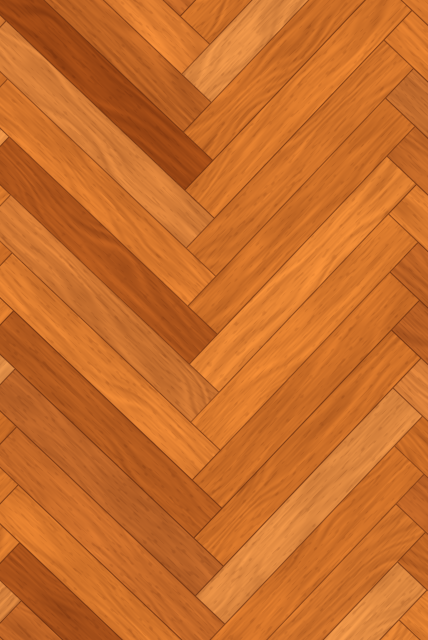
This texture is drawn by a WebGL 1 fragment shader. Its source:

```glsl
precision highp float;
// Herringbone parquet of warm orange-brown wood, seven widths to a plank.
// A slightly tilted diagonal grid assigns each cell to a plank; hashes and
// stretched noise give every plank its own tone, fibres and growth rings.
uniform vec2 u_resolution;

const float PLANK_LENGTH = 7.0;    // in plank widths
const float PLANK_WIDTH = 0.0641;  // in canvas heights
const float TILT = 0.026;
const float SEAM_HALF_WIDTH = 0.013;
const vec2 ANCHOR = vec2(0.2956, 0.431);

const vec3 GOLDEN = vec3(0.89, 0.505, 0.19);
const vec3 UMBER = vec3(0.55, 0.225, 0.05);
const vec3 PALE = vec3(0.90, 0.60, 0.33);
const vec3 ROSY = vec3(0.79, 0.43, 0.19);
const vec3 SEAM = vec3(0.40, 0.17, 0.05);

float hash(vec2 p) {
  return fract(sin(dot(p, vec2(127.1, 311.7))) * 43758.5453);
}

float noise(vec2 p) {
  vec2 cell = floor(p);
  vec2 f = fract(p);
  f = f * f * (3.0 - 2.0 * f);
  float low = mix(hash(cell), hash(cell + vec2(1.0, 0.0)), f.x);
  float high = mix(hash(cell + vec2(0.0, 1.0)), hash(cell + 1.0), f.x);
  return mix(low, high, f.y);
}

// Canvas position to diagonal axes, one plank width per unit.
vec2 toGrid(vec2 p) {
  vec2 q = p - ANCHOR;
  q = vec2(q.x + TILT * q.y, q.y - TILT * q.x);
  return vec2(q.x - q.y, q.x + q.y) / (PLANK_WIDTH * sqrt(2.0))
       + vec2(PLANK_LENGTH, 0.0);
}

// xy: position along and across the plank; zw: row and column of the plank.
vec4 herringbone(vec2 g) {
  vec2 cell = floor(g);
  vec2 f = g - cell;
  float diagonal = cell.x + cell.y + 0.5;
  float period = 2.0 * PLANK_LENGTH;
  float k = floor(mod(diagonal, period));
  float column = 2.0 * floor(diagonal / period);
  if (k < PLANK_LENGTH) return vec4(f.x + k, f.y, cell.y, column);
  return vec4(f.y + k - PLANK_LENGTH, f.x, cell.x, column + 1.0);
}

// Base colour: falling planks vary strongly, rising ones stay golden.
vec3 plankColor(vec2 id) {
  float rising = mod(id.y, 2.0);
  float wave = cos(1.795 * (id.x + 0.3) + 2.1 * id.y);
  float chance = hash(id + 3.7) - 0.5;
  float dark = mix(0.36 + 0.32 * wave, 0.20 + 0.12 * wave, rising);
  dark = clamp(dark + 0.32 * chance, 0.0, 0.9);
  vec3 color = mix(GOLDEN, UMBER, dark);
  color = mix(color, ROSY, 0.4 * hash(id + 8.3) * (1.0 - rising));
  float pale = smoothstep(0.6, 1.0, hash(id + 15.1));
  return mix(color, PALE, 0.7 * pale * (1.0 - dark));
}

// Signed brightness change from fibres, pores and bent growth rings.
float woodGrain(vec2 p, vec2 id) {
  vec2 q = p + 40.0 * vec2(hash(id + 21.0), hash(id + 34.0));
  float bend = noise(q * vec2(0.55, 1.6));
  float slant = (hash(id + 47.0) - 0.5) * 0.25;
  float across = q.y + slant * p.x + 0.7 * bend;
  float rings = sin(6.2832 * across * mix(2.5, 5.0, hash(id + 52.0)));
  float fibre = noise(vec2(q.x * 0.8, across * 13.0)) - 0.5;
  float strand = noise(vec2(q.x * 2.5, q.y * 27.0)) - 0.5;
  float pore = smoothstep(0.68, 0.95, noise(q * vec2(6.0, 32.0)));
  float cloud = noise(q * vec2(0.6, 1.2)) - 0.5;
  float ringStrength = 0.012 + 0.04 * hash(id + 61.0);
  return ringStrength * rings + 0.14 * fibre + 0.10 * strand
       + 0.12 * cloud - 0.09 * pore;
}

vec3 parquet(vec2 p, float pixel) {
  vec4 plank = herringbone(toGrid(p));
  vec3 color = plankColor(plank.zw);
  float grain = woodGrain(plank.xy, plank.zw);
  color *= 1.0 + grain * vec3(0.85, 1.1, 1.35);

  // Thin joint around the plank, fainter on some boards.
  vec2 edge = min(plank.xy, vec2(PLANK_LENGTH, 1.0) - plank.xy);
  float d = min(edge.x, edge.y);
  float joint = 1.0 - smoothstep(SEAM_HALF_WIDTH - 0.5 * pixel,
                                 SEAM_HALF_WIDTH + 0.5 * pixel, d);
  float strength = 0.5 + 0.35 * hash(plank.zw + 73.0);
  return mix(color, SEAM, joint * strength);
}

void main() {
  float pixel = 1.0 / (PLANK_WIDTH * u_resolution.y);
  vec3 color = vec3(0.0);
  // Four samples per pixel smooth the plank edges.
  for (int y = 0; y < 2; y++) {
    for (int x = 0; x < 2; x++) {
      vec2 offset = vec2(float(x), float(y)) * 0.5 - 0.25;
      vec2 p = (gl_FragCoord.xy + offset) / u_resolution.y;
      color += 0.25 * parquet(p, pixel);
    }
  }
  gl_FragColor = vec4(color, 1.0);
}
```
